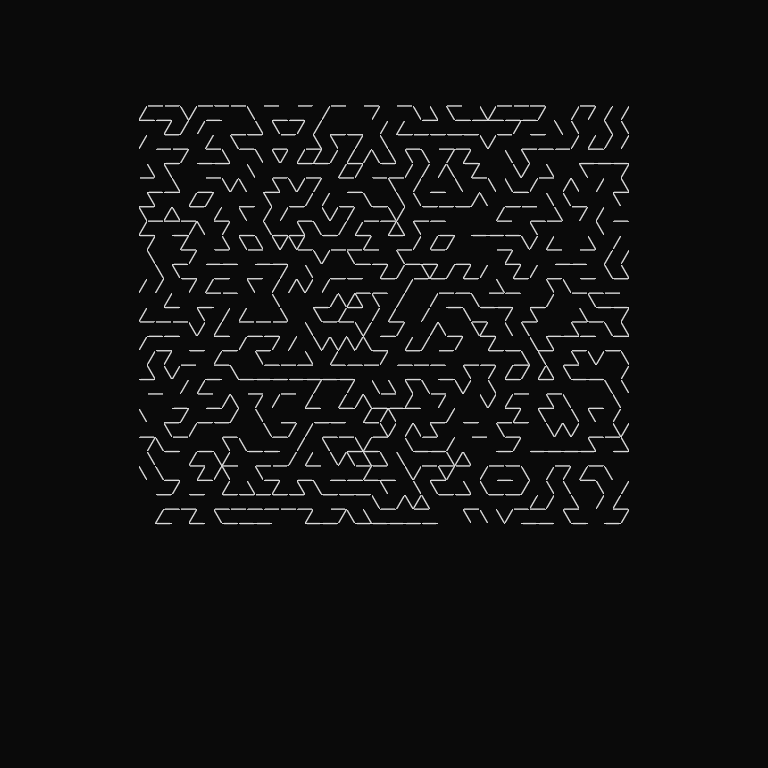
Write a Shadertoy shader that draws this pattern.

```glsl
const vec3 BACKGROUND = vec3(0.039);
const vec3 LINE_COLOR = vec3(0.85);
const vec2 ORIGIN = vec2(0.1807, 0.3183);   // lower left lattice point
const float SPACING = 0.02165;              // distance between lattice points
const float LINE_WIDTH = 0.0018;
const int GRID_SIZE = 30;                   // points per row, and rows
const float LEVEL_BIAS = 0.12;              // preference for level edges
const float FILL_LIMIT = 0.5;               // strength needed to fill a gap
const uint SEED = 71u;

const float ROW_RATIO = 0.8660254;
const ivec2 STEPS[6] = ivec2[6](ivec2(1, 0), ivec2(0, 1), ivec2(-1, 1),
                                ivec2(-1, 0), ivec2(0, -1), ivec2(1, -1));

float hash(ivec2 key) {
    uvec2 q = uvec2(key + 256) * uvec2(1597u, 3571u);
    uint h = (q.x ^ (q.y << 7) ^ SEED) * 40503u;
    h = (h ^ (h >> 15)) * 62089u + q.y;
    h = (h ^ (h >> 13)) * 48271u;
    h ^= h >> 16;
    return float(h & 65535u) / 65536.0;
}

bool inside(ivec2 v) {
    int column = v.x + (v.y >> 1);
    return min(column, v.y) >= 0 && max(column, v.y) < GRID_SIZE;
}

// Random strength of the edge leaving v, the same from either end
float strength(ivec2 v, int k) {
    ivec2 w = v + STEPS[k];
    if (!inside(v) || !inside(w)) return 0.0;
    float bias = STEPS[k].y == 0 ? LEVEL_BIAS : 0.0;
    return 0.001 + hash(v + w) + bias;
}

int rivals(ivec2 v, float s) {
    int count = 0;
    for (int k = 0; k < 6; k++) count += strength(v, k) > s ? 1 : 0;
    return count;
}

// An edge is a path if it ranks among the two strongest at both ends
bool isPath(ivec2 v, int k) {
    float s = strength(v, k);
    return s > 0.0 && rivals(v, s) < 2 && rivals(v + STEPS[k], s) < 2;
}

bool hasRoom(ivec2 v) {
    int count = 0;
    for (int k = 0; k < 6; k++) count += isPath(v, k) ? 1 : 0;
    return count < 2;
}

// True for the weakest side of a closed triangle
bool closesTriangle(ivec2 v, int k, int turn) {
    int a = (k + turn) % 6;
    int b = (k + 2 * turn) % 6;
    ivec2 w = v + STEPS[k];
    float s = strength(v, k);
    return s < min(strength(v, a), strength(w, b)) && isPath(v, a) && isPath(w, b);
}

bool isWall(ivec2 v, int k) {
    float s = strength(v, k);
    if (s <= 0.0 || closesTriangle(v, k, 1) || closesTriangle(v, k, 5)) return false;
    if (isPath(v, k)) return true;
    return s > FILL_LIMIT && hasRoom(v) && hasRoom(v + STEPS[k]);
}

void mainImage(out vec4 fragColor, in vec2 fragCoord) {
    float side = min(iResolution.x, iResolution.y);
    vec2 uv = (fragCoord - 0.5 * iResolution.xy) / side + 0.5;

    // Skewed coordinates of the triangular lattice
    vec2 p = (uv - ORIGIN) / SPACING;
    p.y /= ROW_RATIO;
    p.x -= 0.5 * p.y;
    ivec2 cell = ivec2(floor(p));
    ivec2 nearest = ivec2(floor(p + 0.5));
    vec2 f = fract(p);

    // Closest of the three edge directions
    vec2 gap = abs(p - vec2(nearest));
    float slantGap = abs(f.x + f.y - 1.0);
    float d = gap.y;
    ivec2 start = ivec2(cell.x, nearest.y);
    int direction = 0;
    if (gap.x < d) {
        d = gap.x;
        start = ivec2(nearest.x, cell.y);
        direction = 1;
    }
    if (slantGap < d) {
        d = slantGap;
        start = cell + ivec2(1, 0);
        direction = 2;
    }

    // Line coverage, only where an edge is drawn
    d *= SPACING * ROW_RATIO;
    float ink = clamp((0.5 * LINE_WIDTH - d) * side + 0.5, 0.0, 1.0);
    if (ink > 0.0 && !isWall(start, direction)) ink = 0.0;
    fragColor = vec4(mix(BACKGROUND, LINE_COLOR, ink), 1.0);
}
```
